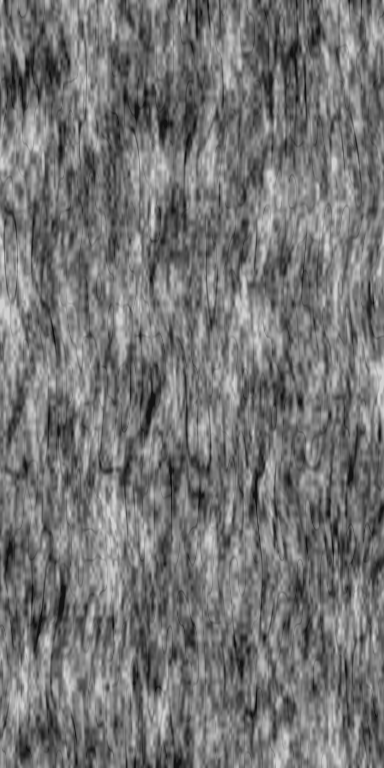
This texture is drawn by a Shadertoy shader. Its source:

```glsl
// Grey shaggy bark: pale fibrous tufts and dark crevices repeat on a slanted
// lattice, with edges torn vertically by column noise. Layers of stretched
// value noise add the fibres, and thin noise contours add the cracks.

#define LATTICE vec2(0.315, 1.41)  // repeat of the tufts, in canvas widths
#define SLANT 0.32                 // drop of each row towards the right
#define TEAR 0.15                  // vertical raggedness of the tufts
#define BASE_TONE 0.465
#define TUFT_GAIN 0.17
#define SHADE_GAIN 0.18
#define FIBRE_GAIN 0.36
#define CRACK_GAIN 0.21

float hash(vec2 p) {
    vec3 q = fract(vec3(p.xyx) * 0.1031);
    q += dot(q, q.yzx + 33.33);
    return fract((q.x + q.y) * q.z);
}

float noise(vec2 p) {
    vec2 i = floor(p), f = fract(p);
    f = f * f * (3.0 - 2.0 * f);
    return mix(mix(hash(i), hash(i + vec2(1, 0)), f.x),
               mix(hash(i + vec2(0, 1)), hash(i + vec2(1, 1)), f.x), f.y);
}

// Noise centred on zero, stretched by separate frequencies
float grain(vec2 p, float across, float along) {
    return noise(p * vec2(across, along) + across) - 0.5;
}

// Offset from the nearest lattice copy of a centre
vec2 latticeOffset(vec2 p, vec2 centre) {
    vec2 d = p - centre;
    d.y += SLANT * d.x;
    d -= LATTICE * floor(d / LATTICE + 0.5);
    d.y -= SLANT * d.x;
    return d;
}

// Soft ellipse, leaning sideways with height
float patchMask(vec2 p, vec2 centre, vec2 size, float lean) {
    vec2 d = latticeOffset(p, centre);
    d.x -= lean * d.y;
    return 1.0 - smoothstep(0.35, 1.15, length(d / size));
}

// Thin dark line along the middle contour of stretched noise
float crack(vec2 p, float across, float along, float width) {
    return 1.0 - smoothstep(0.0, width, abs(grain(p, across, along)));
}

void mainImage(out vec4 fragColor, in vec2 fragCoord) {
    vec2 p = fragCoord / iResolution.x;

    // Gentle sway of the fibres, then ragged vertical tearing
    vec2 fibre = p + vec2(0.030 * grain(p, 7.0, 4.0), 0.0);
    vec2 torn = fibre;
    torn.x += 0.025 * grain(p, 24.0, 12.0);
    torn.y += TEAR * grain(fibre, 52.0, 5.0) + 0.06 * grain(fibre, 110.0, 14.0);

    // Pale tufts
    float tufts = patchMask(torn, vec2(0.08, 1.65), vec2(0.065, 0.13), 0.0)
                + 0.7 * patchMask(torn, vec2(0.23, 1.66), vec2(0.065, 0.14), 0.0)
                + patchMask(torn, vec2(0.33, 1.19), vec2(0.085, 0.18), 0.0)
                + 0.9 * patchMask(torn, vec2(0.10, 1.00), vec2(0.05, 0.17), 0.15)
                + 0.6 * patchMask(torn, vec2(0.22, 0.93), vec2(0.08, 0.15), -0.2)
                + 0.5 * patchMask(torn, vec2(0.27, 0.56), vec2(0.07, 0.20), 0.0);

    // Shadowed hollows and the long slanted crevice
    float shade = 0.7 * patchMask(torn, vec2(0.08, 1.80), vec2(0.09, 0.06), 0.0)
                + 0.6 * patchMask(torn, vec2(0.16, 1.46), vec2(0.13, 0.11), 0.0)
                + 0.7 * patchMask(torn, vec2(0.21, 0.80), vec2(0.035, 0.13), -0.7)
                + 0.5 * patchMask(torn, vec2(0.12, 1.20), vec2(0.05, 0.11), 0.2);
    float crevice = patchMask(fibre + 0.1 * (torn - fibre), vec2(0.055, 0.98),
                              vec2(0.018, 0.19), 0.30);

    // Fibres from broad to fine
    float streaks = 0.70 * grain(fibre, 42.0, 9.0)
                  + 0.95 * grain(fibre, 105.0, 24.0)
                  + 0.65 * grain(fibre, 150.0, 62.0);
    float mottling = 0.18 * grain(torn, 9.0, 5.0);

    // Cracks gather in broken patches
    float gather = smoothstep(0.35, 0.75, noise(fibre * vec2(15.0, 8.0) + 9.0));
    float cracks = gather * crack(fibre, 32.0, 4.5, 0.09)
                 + 0.45 * crack(fibre, 65.0, 12.0, 0.09) * (1.0 - 0.5 * gather);

    float tone = BASE_TONE + mottling + TUFT_GAIN * min(tufts, 1.1)
               - SHADE_GAIN * min(shade, 1.0) - 0.24 * crevice
               + FIBRE_GAIN * streaks - CRACK_GAIN * cracks;
    fragColor = vec4(vec3(clamp(tone, 0.07, 0.82)), 1.0);
}
```
